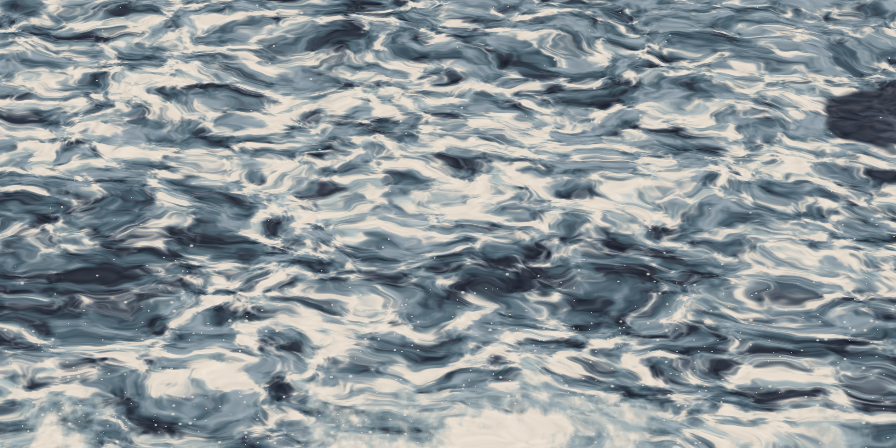
Reproduce this texture procedurally as a WebGL 1 fragment shader.

```glsl
precision highp float;

uniform vec2 u_resolution;

const vec3 NAVY  = vec3(0.17, 0.19, 0.24);
const vec3 SLATE = vec3(0.30, 0.39, 0.44);
const vec3 MIST  = vec3(0.56, 0.62, 0.66);
const vec3 SPRAY = vec3(0.64, 0.70, 0.71);
const vec3 CREAM = vec3(0.90, 0.86, 0.81);

const vec2 WEB_FREQ    = vec2(4.4, 11.5);
const vec2 SWELL_FREQ  = vec2(2.0, 6.0);
const vec2 RIPPLE_FREQ = vec2(8.0, 26.0);
const vec2 GLINT_FREQ  = vec2(30.0, 68.0);
const vec2 WARP_FREQ   = vec2(2.4, 5.0);
const vec2 WARP_AMOUNT = vec2(0.20, 0.09);
const float SLOPE      = 0.07;
const float FOAM_LOW   = 0.00;
const float FOAM_HIGH  = 0.34;
const float GLINT      = 0.07;
const float DROP_SIZE  = 0.15;

vec2 hash2(vec2 p) {
  vec3 h = fract(p.xyx * vec3(0.1031, 0.1030, 0.0973));
  h += dot(h, h.yzx + 33.33);
  return fract((h.xx + h.yz) * h.zy);
}

float cornerSlope(vec2 cell, vec2 offset) {
  float angle = 6.2832 * hash2(cell).x;
  return dot(vec2(cos(angle), sin(angle)), offset);
}

// Gradient noise, roughly -1 to 1
float noise(vec2 p) {
  vec2 i = floor(p), f = p - i;
  vec2 u = f * f * f * (f * (f * 6.0 - 15.0) + 10.0);
  vec2 e = vec2(1.0, 0.0);
  float low = mix(cornerSlope(i, f), cornerSlope(i + e, f - e), u.x);
  float high = mix(cornerSlope(i + e.yx, f - e.yx), cornerSlope(i + 1.0, f - 1.0), u.x);
  return 1.4 * mix(low, high, u.y);
}

float fbm(vec2 p) {
  float sum = 0.0, amp = 0.5;
  for (int i = 0; i < 4; i++) {
    sum += amp * noise(p);
    p = p * 2.03 + vec2(17.3, 9.1);
    amp *= 0.53;
  }
  return sum;
}

// Ridged noise: thin bright threads around open cells
float web(vec2 p) {
  float sum = 0.0, amp = 0.5;
  for (int i = 0; i < 4; i++) {
    sum += amp * (1.0 - 2.0 * abs(noise(p)));
    p = p * vec2(2.15, 1.95) + vec2(11.7, 5.3);
    amp *= 0.6;
  }
  return sum - 0.49;
}

float blob(vec2 p, vec2 center, vec2 radius) {
  vec2 d = (p - center) / radius;
  return exp(-dot(d, d));
}

// Scattered flying drops in two sizes
float drops(vec2 p, float density) {
  float sum = 0.0;
  for (int i = 0; i < 2; i++) {
    vec2 g = p * (48.0 + 30.0 * float(i)) + 7.7 * float(i);
    vec2 h = hash2(floor(g) + 50.0);
    vec2 d = (fract(g) - 0.3 - 0.4 * h) * vec2(0.8, 1.1);
    float radius = DROP_SIZE * (0.5 + 0.7 * h.y);
    float present = step(1.0 - density, hash2(floor(g) + 91.0).x);
    sum += present * (1.0 - smoothstep(radius * 0.5, radius * 1.3, length(d)));
  }
  return min(sum, 1.0);
}

void main() {
  vec2 p = gl_FragCoord.xy / u_resolution.y;

  // Perspective and drifting currents
  vec2 q = vec2((p.x - 1.0) * (0.85 + 0.45 * p.y), p.y * (0.9 + 0.3 * p.y) + SLOPE * p.x);
  vec2 drift = vec2(fbm(q * WARP_FREQ + 3.1), fbm(q * WARP_FREQ + 41.7));
  q += WARP_AMOUNT * drift;
  vec2 s = p + WARP_AMOUNT * drift;

  // Broad layout: calm dark troughs, foam belts and breaking surf
  float trough = blob(s, vec2(0.05, 0.40), vec2(0.50, 0.15))
               + blob(s, vec2(1.22, 0.41), vec2(0.38, 0.08))
               + 0.6 * blob(s, vec2(1.75, 0.28), vec2(0.40, 0.13));
  float calm = blob(s, vec2(1.75, 0.97), vec2(0.50, 0.12));
  float belt = blob(s, vec2(0.85, 0.53), vec2(0.55, 0.05))
             + 0.9 * blob(s, vec2(1.55, 0.61), vec2(0.55, 0.07))
             + 0.4 * blob(s, vec2(0.35, 0.72), vec2(0.60, 0.20))
             + 0.7 * blob(s, vec2(0.90, 0.23), vec2(0.45, 0.09));
  float surf = blob(s, vec2(1.08, -0.02), vec2(0.42, 0.17))
             + 0.8 * blob(s, vec2(0.12, -0.03), vec2(0.30, 0.14))
             + 0.4 * blob(s, vec2(1.95, 0.0), vec2(0.25, 0.12));
  float rock = smoothstep(0.4, 0.52, blob(s, vec2(2.0, 0.76), vec2(0.18, 0.09)) + 0.2 * drift.y);

  // Water: swells with fine ripples
  float swell = fbm(q * SWELL_FREQ + 23.0);
  float ripple = fbm(q * RIPPLE_FREQ + 5.0);
  float glint = noise(q * GLINT_FREQ) + 0.6 * noise(q * GLINT_FREQ * 1.7 + 31.0);
  float tone = 0.50 + 0.55 * swell + 1.05 * ripple - 0.20 * trough + 0.07 * calm;
  vec3 color = mix(NAVY, SLATE, smoothstep(0.08, 0.5, tone));
  color = mix(color, MIST, smoothstep(0.42, 0.88, tone));

  // Foam: a pale veil below, bright threads on top
  float grain = fbm(q * RIPPLE_FREQ * 1.5 + 71.0);
  float foam = web(q * WEB_FREQ) + 0.35 * fbm(q * SWELL_FREQ + 60.0) + 0.30 * grain
             + 0.19 * belt - 0.24 * trough - 0.18 * calm + 0.06 * surf;
  color = mix(color, MIST, 0.6 * smoothstep(FOAM_LOW - 0.20, FOAM_LOW + 0.10, foam));
  vec3 foamColor = mix(SPRAY, CREAM, smoothstep(-0.22, 0.22, grain + 0.35 * foam));
  color = mix(color, foamColor, smoothstep(FOAM_LOW, FOAM_HIGH, foam));

  // Surf: torn clouds of spray
  float cloud = surf + 0.8 * fbm(p * vec2(6.0, 8.0) + drift) + 0.5 * fbm(p * 26.0);
  color = mix(color, SPRAY, 0.7 * smoothstep(0.30, 0.75, cloud));
  color = mix(color, CREAM, smoothstep(0.60, 1.0, cloud));

  // Wet rock, glints and drops
  color = mix(color, NAVY + 0.35 * max(ripple, 0.0), 0.9 * rock);
  color += GLINT * glint * (1.0 - 0.5 * smoothstep(0.6, 0.9, color.g));
  float density = 0.01 + 0.09 * (1.0 - smoothstep(0.15, 0.5, p.y));
  color = mix(color, CREAM, 0.75 * drops(p, density));

  gl_FragColor = vec4(color, 1.0);
}
```
